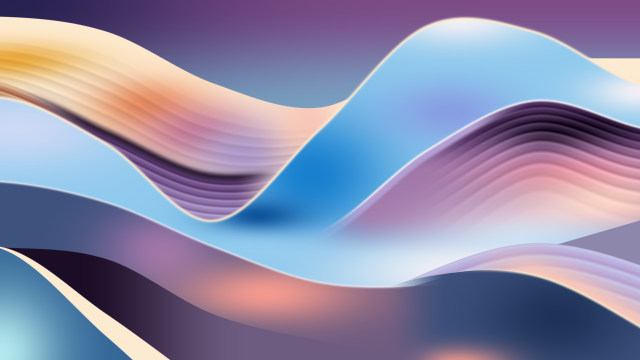
Give the GLSL for this background, as a WebGL 1 fragment shader.

```glsl
precision highp float;
uniform vec2 u_resolution;

const vec2 CANVAS = vec2(7.68, 4.32);
const vec3 WHITE = vec3(.95, .94, .96), CREAM = vec3(.99, .92, .82),
  PEACH = vec3(.97, .78, .72), GOLD = vec3(.94, .68, .24),
  ORANGE = vec3(.94, .57, .36), CORAL = vec3(.95, .6, .56),
  ROSE = vec3(.83, .48, .57), MAUVE = vec3(.62, .46, .66),
  LILAC = vec3(.7, .62, .82), PLUM = vec3(.34, .2, .42),
  INK = vec3(.11, .05, .15), DUSK = vec3(.43, .36, .5),
  SLATE = vec3(.24, .32, .49), NAVY = vec3(.12, .2, .35),
  STEEL = vec3(.48, .63, .76), MIST = vec3(.8, .85, .96),
  SKY = vec3(.56, .79, .93), BLUE = vec3(.09, .5, .81), DEEP = vec3(.03, .31, .6);

// Cubic weight of a knot at distance a
float knotWeight(float a) {
  if (a < 1.) return (1.5 * a - 2.5) * a * a + 1.;
  return a < 2. ? ((2.5 - .5 * a) * a - 4.) * a + 2. : 0.;
}

// Smooth curve through nine evenly spaced heights
float curve(float x, mat3 h) {
  float u = x / 1.28 + 1., y = 0.;
  for (int i = 0; i < 3; i++)
    for (int j = 0; j < 3; j++)
      y += h[i][j] * knotWeight(abs(u - float(3 * i + j)));
  return y;
}

// Approximate distance, positive below the curve
float depth(vec2 p, mat3 h) {
  float y = curve(p.x, h), slope = (curve(p.x + .02, h) - y) / .02;
  return (p.y - y) * inversesqrt(1. + slope * slope);
}

float fill(float d, float soft) { return smoothstep(-soft, soft, d); }
float bell(float d, float width) { return exp(-d * d / (width * width)); }
float silk(float phase) { return .5 + .5 * sin(phase + .7 * sin(phase)); }

// Soft spot of colour: centre in xy, radii in zw
vec3 glow(vec3 base, vec3 tint, vec2 p, vec4 spot) {
  vec2 d = (p - spot.xy) / spot.zw;
  return mix(base, tint, exp(-dot(d, d)));
}

vec3 goldenSilk(vec2 p, float top, float crest) {
  vec3 c = glow(CREAM, GOLD, p, vec4(.1, .72, .9, .21));
  c = glow(c, ORANGE, p, vec4(1.75, 1.27, .65, .32));
  c = glow(c, ROSE, p, vec4(2.35, 1.6, .7, .35));
  c = glow(c, LILAC, p, vec4(2.95, 1.85, .7, .4));
  c = glow(c, PEACH, p, vec4(3.7, 1.5, .4, .5));
  float strand = silk(65. * top / (max(top - crest, 0.) + .25));
  c *= 1. - .09 * strand * smoothstep(.15, .6, top);
  // Dark pleats below the crest
  float fade = 1. - smoothstep(2.8, 3.4, p.x);
  vec3 shade = mix(ORANGE * .7, PLUM, smoothstep(.1, 1.1, p.x));
  vec3 light = mix(CREAM, LILAC, smoothstep(.2, 1.6, p.x));
  float lit = silk(70. * crest) * .5 + .5 * smoothstep(.1, .45, crest);
  c = mix(c, mix(shade, light, lit), fill(crest, .04) * fade);
  return mix(c, INK, .85 * bell(crest, .055) * fade * smoothstep(.2, 1.1, p.x));
}

vec3 blueWave(vec2 p) {
  vec3 c = glow(SKY, MIST, p, vec4(.2, 1.55, 1.3, .5));
  c = glow(c, BLUE, p, vec4(3.75, 2.1, .95, .75));
  c = glow(c, DEEP, p, vec4(3.1, 2.6, .55, .2));
  c = glow(c, WHITE, p, vec4(5.5, .22, .95, .32));
  c = glow(c, WHITE, p, vec4(7.7, 1.1, .65, .25));
  c = glow(c, vec3(.53, .62, .89), p, vec4(5.4, 1.35, .75, .35));
  c = glow(c, SKY, p, vec4(2.9, 3., 1.2, .22));
  return glow(c, WHITE, p, vec4(5.6, 3.25, 1.6, .45));
}

vec3 violetFold(vec2 p, float d) {
  float left = 1. - smoothstep(4.6, 5.8, p.x);
  vec3 c = mix(PLUM, MAUVE, smoothstep(0., .5, d + .5 * left));
  c = glow(c, INK, p, vec4(6.9, 1.53, 1.2, .25));
  c = glow(c, ROSE, p, vec4(6.9, 2.1, 1., .25));
  c = glow(c, PEACH, p, vec4(7.2, 2.45, 1.1, .35));
  c = glow(c, WHITE, p, vec4(6.3, 2.95, 1.3, .48));
  float ridge = silk(80. * d / (1. + .5 * abs(d))) - .4;
  c += ridge * .22 * bell(d - .4, .5) * smoothstep(5., 6.4, p.x);
  return mix(c, LILAC, (1. - smoothstep(.06, .12, d)) * (1. - smoothstep(5.6, 6.4, p.x)));
}

void main() {
  // Canvas units, y down from the top
  vec2 p = vec2(gl_FragCoord.x, u_resolution.y - gl_FragCoord.y) / u_resolution * CANVAS;
  float soft = .75 * CANVAS.y / u_resolution.y;

  // Backdrop and far silk
  vec3 c = mix(vec3(.49, .3, .53), STEEL, smoothstep(0., 1.3, p.y));
  c = glow(c, vec3(.15, .13, .31), p, vec4(0., 0., 2.4, 1.1));
  float top = depth(p, mat3(.3, .2, .38, 1., 1.29, .71, .7, .7, .7));
  float crest = depth(p, mat3(.95, 1., 1.6, 2.12, 1.9, 1.2, 1., 1., 1.));
  c = mix(c, goldenSilk(p, top, crest), fill(top, soft));

  // Large blue wave
  top = depth(p, mat3(1.5, 1.17, 1.73, 2.65, 1.55, .32, .38, 1.01, 1.1));
  c = mix(c, blueWave(p), fill(top, soft));
  c = mix(c, CREAM, .85 * bell(top, .02));

  // Violet fold, melting into the pale wave
  top = depth(p, mat3(2.9, 2.9, 2.9, 2.9, 2.78, 1.81, 1.21, 1.53, 1.8));
  float melt = smoothstep(3.6, 4.5, p.x) * (1. - smoothstep(2.55, 3.1, p.y));
  c = mix(c, violetFold(p, top), fill(top, soft) * melt);
  c = mix(c, WHITE, .85 * bell(top, .016) * smoothstep(3.8, 4.6, p.x));
  c = mix(c, vec3(.55, .53, .67), fill(p.y - 2.93 + .29 * (p.x - 6.7), soft));

  // Coral ribbon and the shadow under it
  top = depth(p, mat3(2.25, 2.18, 2.43, 2.96, 3.39, 3.43, 3.3, 3.3, 3.3));
  float end = depth(p, mat3(3., 2.97, 3.11, 3.77, 4.09, 4.3, 4.5, 4.7, 4.9));
  vec3 ribbon = mix(SLATE, DUSK, smoothstep(2., 4., p.x));
  ribbon = glow(ribbon, MAUVE, p, vec4(1.95, 3., .75, .5));
  ribbon = glow(ribbon, CORAL, p, vec4(3.2, 3.52, 1.1, .36));
  c = mix(c, ribbon, fill(top, soft));
  c = mix(c, WHITE, .6 * bell(top, .016) * (1. - smoothstep(4.7, 5., p.x)));
  c = mix(c, mix(INK, DUSK, smoothstep(.9, 3., p.x)), fill(end, soft));

  // Lilac ribbon over the navy wave
  top = depth(p, mat3(4.8, 4.8, 4.8, 4.7, 4., 3.27, 2.92, 3.18, 3.8));
  end = depth(p, mat3(4.2, 4.2, 4.2, 4.2, 3.75, 3.32, 3.3, 3.92, 4.8));
  ribbon = mix(LILAC, MIST, .6 * silk(45. * top));
  ribbon = mix(ribbon, PEACH, bell(end, .22) * smoothstep(5.5, 6.5, p.x));
  c = mix(c, ribbon, min(fill(top, soft), 1. - fill(end, soft)));
  vec3 navy = glow(SLATE, NAVY, p, vec4(6.7, 3.8, .9, .6));
  navy = glow(navy, CORAL, p, vec4(5.5, 4.4, .6, .22));
  c = mix(c, navy, fill(end, soft) * smoothstep(4.6, 5.4, p.x));
  c = mix(c, CREAM, .8 * bell(end, .018) * smoothstep(5.4, 6.4, p.x));

  // Near blue wave with its cream rim
  top = depth(p, mat3(3.3, 2.96, 3.77, 4.7, 5.6, 6., 6., 6., 6.));
  end = depth(p, mat3(3.2, 2.98, 4.04, 5.2, 6.2, 7., 7., 7., 7.));
  c = mix(c, CREAM, fill(top, soft));
  vec3 near = glow(vec3(.2, .4, .59), vec3(.7, .91, .93), p, vec4(0., 4.25, .7, .75));
  gl_FragColor = vec4(mix(c, near, fill(end, soft)), 1.);
}
```
